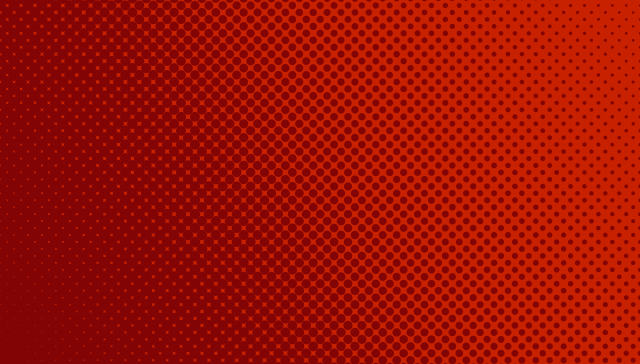
A Shadertoy shader for this background:

```glsl
// Draws a dark red halftone of staggered dots that shrink across a bright orange-red field.

const vec3 DARK_RED = vec3(0.51, 0.015, 0.02);
const vec3 ORANGE_RED = vec3(0.78, 0.13, 0.0);

// Lengths are in canvas heights.
const float HALF_PITCH = 0.01911;              // spacing of the staggered rows
const vec2 LATTICE_ORIGIN = vec2(0.0196, 0.9658);
const vec2 FADE_DIRECTION = vec2(0.89, 0.456);
const float TOUCH_OFFSET = 0.776;              // where neighbouring dots just touch

// Centre of the diagonal lattice dot nearest to a point.
vec2 nearestDot(vec2 point, vec2 origin, float halfPitch) {
    vec2 q = (point - origin) / halfPitch;
    vec2 cell = floor(0.5 * vec2(q.x + q.y, q.x - q.y) + 0.5);
    return origin + halfPitch * vec2(cell.x + cell.y, cell.x - cell.y);
}

// Radius falls along the fade; the merged side changes more gently.
float dotRadius(vec2 centre, float halfPitch) {
    float along = dot(centre, FADE_DIRECTION) - TOUCH_OFFSET;
    float slope = along < 0.0 ? 0.0070 : 0.0084;
    return max(halfPitch * 0.7071 - slope * along, 0.0);
}

// Antialiased disc coverage.
float discCoverage(vec2 point, vec2 centre, float radius, float pixel) {
    return clamp((radius - distance(point, centre)) / pixel + 0.5, 0.0, 1.0);
}

void mainImage(out vec4 fragColor, in vec2 fragCoord) {
    vec2 point = fragCoord / iResolution.y;
    float pixel = 1.0 / iResolution.y;

    vec2 centre = nearestDot(point, LATTICE_ORIGIN, HALF_PITCH);
    float radius = dotRadius(centre, HALF_PITCH);
    float ink = discCoverage(point, centre, radius, pixel);

    fragColor = vec4(mix(ORANGE_RED, DARK_RED, ink), 1.0);
}
```
